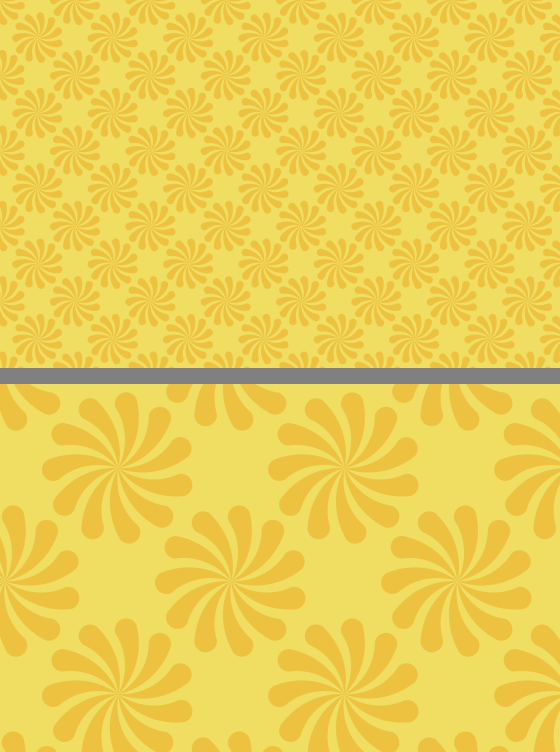
Top: the whole. Bottom: its middle third, enlarged.
Give the GLSL for this pattern, as a Shadertoy shader.

```glsl
// Amber pinwheel flowers on pale yellow, set in a staggered square lattice.
// Each flower is a ring of curved, tapering petals; a petal is the distance
// to a circular arc whose half-width grows from the hub to a round tip.

const float PETALS = 11.0;

mat2 rotation(float angle) {
    float c = cos(angle), s = sin(angle);
    return mat2(c, s, -s, c);
}

// Petal leaving the origin along +x and bending counterclockwise.
float petalDistance(vec2 p) {
    float bendRadius = 0.3;
    vec2 bendCentre = vec2(0.0, bendRadius);
    vec2 q = p - bendCentre;
    float turn = clamp(atan(q.x, -q.y), 0.0, 1.0);
    vec2 spine = bendRadius * vec2(sin(turn), -cos(turn));
    return length(q - spine) - 0.05 * turn;
}

float flowerDistance(vec2 p) {
    float d = 1e3;
    for (float i = 0.0; i < PETALS; i++) {
        float angle = 0.95 + 6.28319 * i / PETALS;
        d = min(d, petalDistance(rotation(-angle) * p));
    }
    return d;
}

// Offset from the nearest point of a lattice with centred cells.
vec2 nearestFlower(vec2 p) {
    vec2 corner = fract(p + 0.5) - 0.5;
    vec2 middle = fract(p) - 0.5;
    return dot(corner, corner) < dot(middle, middle) ? corner : middle;
}

void mainImage(out vec4 fragColor, in vec2 fragCoord) {
    // Lattice units, anchored at the top left corner
    float cell = 0.2048 * iResolution.y;
    vec2 p = (fragCoord - vec2(0.0, iResolution.y)) / cell;

    // Petal coverage, smoothed over about one pixel
    float d = flowerDistance(nearestFlower(p));
    float petal = 1.0 - smoothstep(-0.7, 0.7, d * cell);

    vec3 ground = vec3(0.94, 0.87, 0.39);
    vec3 amber = vec3(0.93, 0.76, 0.25);
    fragColor = vec4(mix(ground, amber, petal), 1.0);
}
```
